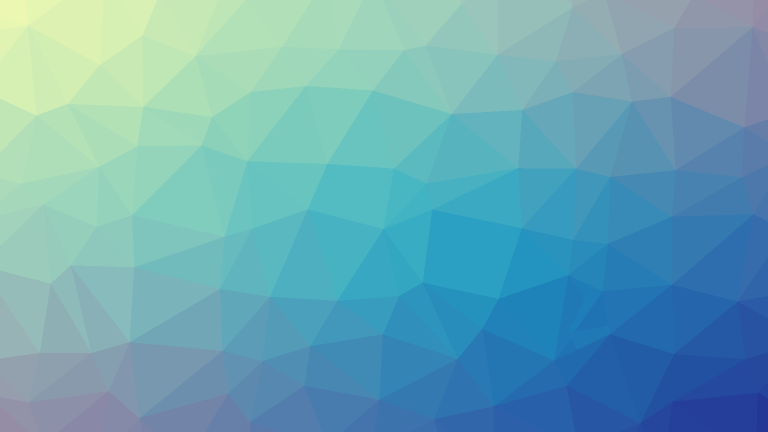
This background is drawn by a Shadertoy shader. Its source:

```glsl
// Low-poly gradient: a Delaunay mesh over a jittered grid of points.
// Each pixel pivots a large triangle down to the mesh triangle around it,
// then shades it flat from two colour ramps blended at its centroid.

const float CELL = 0.137;      // grid spacing, in canvas heights
const float JITTER = 0.75;     // point scatter, in cells
const uint SEED = 17u;
const float START_SIZE = 12.0; // size of the first triangle, in cells
const int MAX_PIVOTS = 20;
const int REACH = 2;           // neighbour cells searched each way
const int SIDE = 2 * REACH + 1;
const int COUNT = SIDE * SIDE;
const int SAMPLES = 2;         // antialiasing samples per axis

const int STOPS = 7;
const vec3 RAMP[STOPS] = vec3[STOPS](
    vec3(0.929, 0.973, 0.694),  // pale yellow
    vec3(0.780, 0.914, 0.706),  // light green
    vec3(0.498, 0.804, 0.733),  // mint
    vec3(0.255, 0.714, 0.769),  // teal
    vec3(0.114, 0.569, 0.753),  // azure
    vec3(0.133, 0.369, 0.659),  // blue
    vec3(0.145, 0.204, 0.580)); // navy

const mat3 RGB_TO_XYZ = mat3(0.4124, 0.2126, 0.0193,
                             0.3576, 0.7152, 0.1192,
                             0.1805, 0.0722, 0.9505);

// Integer hash giving two values in 0..1
vec2 hash2(ivec2 cell) {
    uvec2 v = uvec2(cell + 64) + SEED;
    v = v * 1664525u + 1013904223u;
    v.x += v.y * 1664525u;
    v.y += v.x * 1664525u;
    v ^= v >> 16u;
    v.x += v.y * 1664525u;
    v.y += v.x * 1664525u;
    v ^= v >> 16u;
    return vec2(v & 65535u) / 65535.0;
}

vec2 meshPoint(ivec2 cell) {
    return vec2(cell) + 0.5 + JITTER * (hash2(cell) - 0.5);
}

float cross2(vec2 a, vec2 b) { return a.x * b.y - a.y * b.x; }

// Weights of q over the triangle's corners
vec3 barycentric(vec2 tri[3], vec2 q) {
    vec2 u = tri[1] - tri[0], v = tri[2] - tri[0], w = q - tri[0];
    vec2 bc = vec2(cross2(w, v), cross2(u, w)) / cross2(u, v);
    return vec3(1.0 - bc.x - bc.y, bc);
}

vec2 circumcentre(vec2 tri[3]) {
    vec2 u = tri[1] - tri[0], v = tri[2] - tri[0];
    vec2 k = dot(u, u) * vec2(v.y, -v.x) + dot(v, v) * vec2(-u.y, u.x);
    return tri[0] + 0.5 * k / cross2(u, v);
}

// Centroid of the Delaunay triangle that holds p
vec2 triangleCentroid(vec2 p, vec2 points[COUNT]) {
    vec2 tri[3] = vec2[3](p + START_SIZE * vec2(0.0, 2.0),
                          p + START_SIZE * vec2(-1.7, -1.0),
                          p + START_SIZE * vec2(1.7, -1.0));
    for (int n = 0; n < MAX_PIVOTS; n++) {
        // Find the point deepest inside the circumcircle
        vec2 centre = circumcentre(tri), r = tri[0] - centre, deepest = p;
        float limit = dot(r, r) - 1e-3, best = limit;
        for (int i = 0; i < COUNT; i++) {
            vec2 d = points[i] - centre;
            float d2 = dot(d, d);
            if (d2 < best) { best = d2; deepest = points[i]; }
        }
        if (best >= limit) break;

        // Swap out the corner that keeps p enclosed
        vec3 here = barycentric(tri, p), there = barycentric(tri, deepest);
        float least = 1e9;
        int leaving = 0;
        for (int i = 0; i < 3; i++) {
            float ratio = there[i] > 1e-6 ? here[i] / there[i] : 1e9;
            if (ratio < least) { least = ratio; leaving = i; }
        }
        tri[leaving] = deepest;
    }
    return (tri[0] + tri[1] + tri[2]) / 3.0;
}

vec3 ramp(float t) {
    float s = clamp(t, 0.0, 1.0) * float(STOPS - 1);
    int i = min(int(s), STOPS - 2);
    return mix(RAMP[i], RAMP[i + 1], s - float(i));
}

// Blend in cube-root XYZ, which is linear in Lab
vec3 perceptualMix(vec3 a, vec3 b) {
    vec3 ca = pow(RGB_TO_XYZ * pow(a, vec3(2.2)), vec3(1.0 / 3.0));
    vec3 cb = pow(RGB_TO_XYZ * pow(b, vec3(2.2)), vec3(1.0 / 3.0));
    vec3 c = 0.5 * (ca + cb);
    return pow(max(inverse(RGB_TO_XYZ) * (c * c * c), 0.0), vec3(1.0 / 2.2));
}

void mainImage(out vec4 fragColor, in vec2 fragCoord) {
    float scale = 1.0 / (iResolution.y * CELL);
    ivec2 home = ivec2(floor(fragCoord * scale));
    vec2 points[COUNT];
    for (int i = 0; i < COUNT; i++)
        points[i] = meshPoint(home + ivec2(i % SIDE, i / SIDE) - REACH);

    vec3 total = vec3(0.0);
    for (int i = 0; i < SAMPLES * SAMPLES; i++) {
        vec2 offset = (vec2(i % SAMPLES, i / SAMPLES) + 0.5) / float(SAMPLES) - 0.5;
        vec2 uv = triangleCentroid((fragCoord + offset) * scale, points) / (scale * iResolution.xy);
        total += perceptualMix(ramp(uv.x), ramp(1.0 - uv.y));
    }
    fragColor = vec4(total / float(SAMPLES * SAMPLES), 1.0);
}
```
